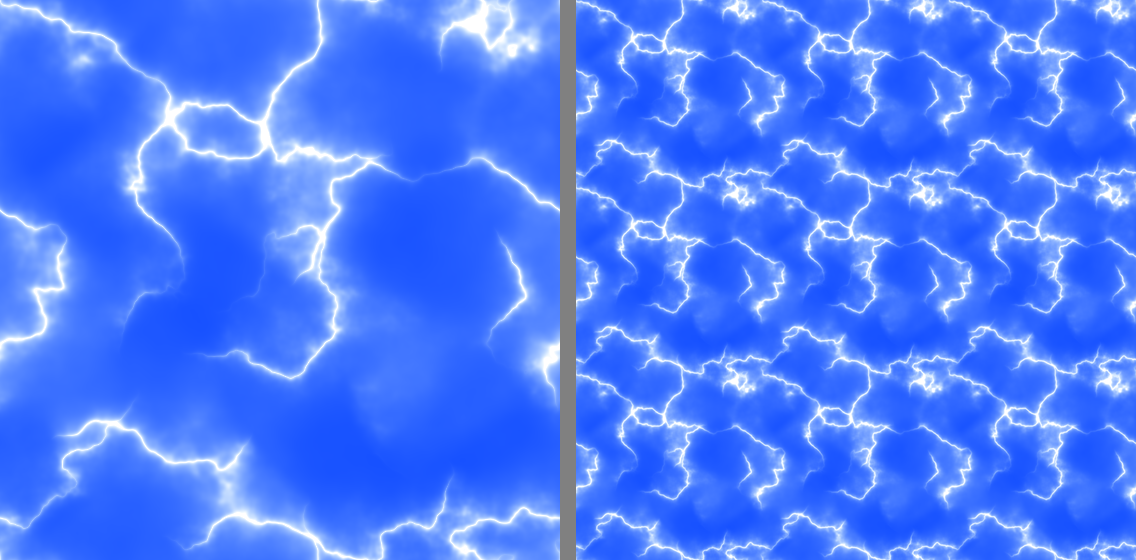
Left: one tile. Right: repeated 3 by 3.
Give the GLSL for this texture, as a Shadertoy shader.

```glsl
// Electric arcs on a vivid blue ground, tiling in both directions.
// Two wrapping fractal noise fields are drawn along their zero lines with a
// 1/distance glow; slow masks make the arcs branch and fade out.

const float BASE_RED   = 0.105;  // red level of the darkest blue
const float GLOW_GAIN  = 0.95;   // brightness at the heart of an arc
const float ARC_WIDTH  = 0.0058; // glow radius, in canvas units
const float FIELD_SLOPE = 1.55;  // typical field slope per noise cell
const float ROUGHNESS  = 0.42;   // weight ratio of successive octaves
const int   OCTAVES    = 6;
const float CLOUD_GAIN = 0.05;   // strength of the faint background clouds
const float GREEN_DEPTH = 0.762; // colour ramp from blue to white
const float GREEN_CURVE = 1.17;
const float TAU = 6.2831853;

// Integer hash of a lattice point and a seed, from 0 to 1
float hash(ivec2 cell, int seed) {
    uint h = uint(cell.x) * 1597334677u ^ uint(cell.y) * 3812015801u
           ^ uint(seed) * 2654435769u;
    h = (h ^ (h >> 16)) * 2246822519u;
    h = (h ^ (h >> 13)) * 3266489917u;
    return float((h ^ (h >> 16)) >> 8) / 16777216.0;
}

// Contribution of one lattice corner, wrapped to the period
float corner(ivec2 cell, vec2 offset, int period, int seed) {
    ivec2 wrapped = ((cell % period) + period) % period;
    float angle = TAU * hash(wrapped, seed);
    return dot(vec2(cos(angle), sin(angle)), offset);
}

// Gradient noise with a whole number of cells across the canvas
float noise(vec2 uv, int period, int seed) {
    vec2 shift = vec2(hash(ivec2(11, 3), seed), hash(ivec2(5, 17), seed));
    vec2 p = uv * float(period) + shift;
    ivec2 cell = ivec2(floor(p));
    vec2 f = fract(p);
    vec2 s = f * f * f * (f * (f * 6.0 - 15.0) + 10.0);
    float low = mix(corner(cell, f, period, seed),
                    corner(cell + ivec2(1, 0), f - vec2(1, 0), period, seed), s.x);
    float high = mix(corner(cell + ivec2(0, 1), f - vec2(0, 1), period, seed),
                     corner(cell + ivec2(1, 1), f - vec2(1, 1), period, seed), s.x);
    return mix(low, high, s.y);
}

float fbm(vec2 uv, int period, int seed) {
    float sum = 0.0, weight = 1.0;
    for (int i = 0; i < OCTAVES; i++) {
        sum += weight * noise(uv, period, seed + i);
        weight *= ROUGHNESS;
        period *= 2;
    }
    return sum;
}

// Glow around the zero line of a fractal field
float arcs(vec2 uv, int period, int seed) {
    float dist = abs(fbm(uv, period, seed)) / (FIELD_SLOPE * float(period));
    return ARC_WIDTH / (dist + ARC_WIDTH);
}

// Slow mask that lets arcs die away
float fade(vec2 uv, int period, float threshold, int seed) {
    return smoothstep(threshold - 0.16, threshold + 0.16, noise(uv, period, seed));
}

void mainImage(out vec4 fragColor, in vec2 fragCoord) {
    vec2 uv = fragCoord / iResolution.xy;

    // Two crossing families of arcs
    float glow = arcs(uv, 3, 20) * fade(uv, 3, 0.0, 71)
               + arcs(uv, 2, 40) * fade(uv, 3, -0.08, 93);

    // Faint clouds in the ground
    float clouds = CLOUD_GAIN * fbm(uv, 4, 60);

    // Ramp from deep blue to white
    float red = clamp(BASE_RED + GLOW_GAIN * glow + clouds, 0.0, 1.0);
    float green = 1.0 - GREEN_DEPTH * pow(1.0 - red, GREEN_CURVE);
    fragColor = vec4(red, green, 1.0, 1.0);
}
```
